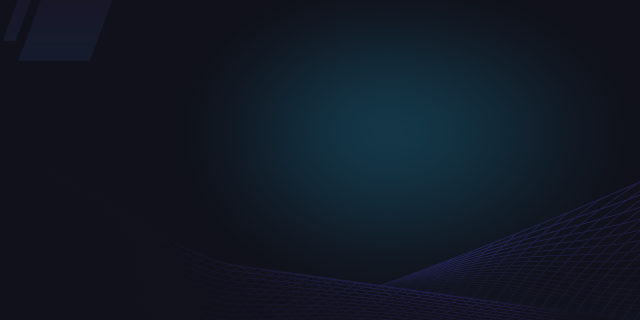
Write a WebGL 2 fragment shader that draws this background.

```glsl
#version 300 es
precision highp float;
// Dark backdrop with a teal glow, two slanted panels and two crossing wire sheets.

uniform vec2 u_resolution;
out vec4 fragColor;

// Lengths are in canvas heights; x runs from 0 to 2, y from 0 to 1.
const vec3 BASE = vec3(0.063, 0.067, 0.102);
const vec3 GLOW = vec3(0.077, 0.212, 0.278);
const vec3 PANEL_LOW = vec3(0.083, 0.112, 0.180);
const vec3 PANEL_HIGH = vec3(0.096, 0.092, 0.165);
const vec3 WIRE_VIOLET = vec3(0.215, 0.185, 0.560);
const vec3 WIRE_BLUE = vec3(0.110, 0.180, 0.380);

const vec2 GLOW_CENTER = vec2(1.21, 0.59);
const vec2 GLOW_RADIUS_LOW = vec2(0.70, 0.56);   // toward left and bottom
const vec2 GLOW_RADIUS_HIGH = vec2(0.83, 0.51);  // toward right and top

const float PANEL_SLANT = 0.375;
const vec2 TWIST = vec2(1.185, 0.107);           // where the sheets meet
const float STRAND_COUNT = 22.0;
const float RIB_SPACING = 0.036;
const float WIRE_WIDTH = 0.0022;

// Coverage of the positive side of a signed distance.
float inside(float d, float px) {
    return clamp(d / px + 0.5, 0.0, 1.0);
}

float glowAmount(vec2 p) {
    vec2 d = p - GLOW_CENTER;
    vec2 radius = mix(GLOW_RADIUS_LOW, GLOW_RADIUS_HIGH, step(0.0, d));
    return 1.0 - smoothstep(0.0, 1.0, length(d / radius));
}

// Slanted panel hanging from the top; span holds its left and right at the foot.
float panel(vec2 p, vec2 span, float foot, float px) {
    float x = p.x - PANEL_SLANT * (p.y - foot);
    return inside(x - span.x, px) * inside(span.y - x, px) * inside(p.y - foot, px);
}

// Edge that falls gently from left to right.
float fallingEdge(float x) {
    return TWIST.y - 0.14 * (x - TWIST.x) + 0.26 * (1.0 - smoothstep(0.0, 0.75, x));
}

// Edge that climbs to the right of the twist.
float risingEdge(float x) {
    float d = x - TWIST.x;
    return TWIST.y + 0.36 * d + 0.047 * d * d;
}

// Repeated thin wires, one per unit of coord; cell is their true spacing.
float wires(float coord, float cell, float px) {
    float d = abs(fract(coord + 0.5) - 0.5) * cell;
    float width = max(WIRE_WIDTH, px);
    float line = 1.0 - smoothstep(0.0, width, d);
    return mix(0.55, line, smoothstep(0.5 * width, 2.0 * width, cell));
}

void main() {
    vec2 p = gl_FragCoord.xy / u_resolution.y;
    p.x *= 2.0 * u_resolution.y / u_resolution.x;
    float px = 1.0 / u_resolution.y;

    vec3 color = mix(BASE, GLOW, glowAmount(p));

    // Panels in the upper left corner
    float panels = max(panel(p, vec2(0.057, 0.281), 0.810, px),
                       panel(p, vec2(0.008, 0.049), 0.872, px));
    vec3 panelColor = mix(PANEL_LOW, PANEL_HIGH, smoothstep(0.80, 1.0, p.y));
    color = mix(color, panelColor, 0.9 * panels);

    float low = fallingEdge(p.x);
    float high = risingEdge(p.x);
    float rise = p.y - low;

    // Right sheet: strands fan out from the twist and bow downward
    float gap = max(high - low, 0.0005);
    float across = clamp(rise / gap, 0.0, 1.0);
    float bow = mix(1.0, 2.1, smoothstep(1.4, 2.0, p.x));
    float strand = pow(across, 1.0 / bow) * STRAND_COUNT;
    float strandCell = gap * bow * pow(across, 1.0 - 1.0 / bow) / STRAND_COUNT;
    float strands = wires(strand, strandCell, px) * mix(0.3, 1.0, across);

    // Ribs climb across it and flatten toward the rising edge
    float ribLine = (p.x - (0.6 + 0.8 * rise) * rise) / RIB_SPACING;
    float ribs = wires(ribLine, RIB_SPACING * 0.75, px);
    float rim = 1.0 - smoothstep(0.0, 0.005, abs(p.y - high));
    float rightBody = inside(rise, 2.0 * px) * inside(high - p.y, 2.0 * px)
                    * step(TWIST.x, p.x);
    float rightMesh = max(strands, 0.7 * ribs) + 0.3 * rim;
    float rightAlpha = rightBody * rightMesh * mix(0.28, 0.55, across * across);
    color = mix(color, BASE * 1.1, 0.2 * rightBody);
    color = mix(color, mix(WIRE_BLUE, WIRE_VIOLET, smoothstep(0.1, 0.8, across)),
                min(rightAlpha, 0.8));

    // Lower sheet: strands follow the falling edge, hatched both ways
    float depth = -rise;
    float cell = mix(0.022, 0.010, smoothstep(0.3, 1.3, p.x));
    float along = wires(depth / cell, cell, px);
    float hatchDown = wires((p.x - 1.1 * depth) / RIB_SPACING, RIB_SPACING * 0.7, px);
    float hatchUp = wires((p.x + 1.5 * depth) / RIB_SPACING, RIB_SPACING * 0.6, px);
    float lowerMesh = max(along, 0.7 * max(hatchDown, hatchUp));
    float leftEdge = p.y - 0.44 + 1.41 * (p.x - 0.156);
    float lowerBody = inside(depth, 2.0 * px) * inside(leftEdge, 2.0 * px);
    float lowerFade = mix(0.03, 0.42, smoothstep(0.3, 1.25, p.x))
                    * (1.0 - smoothstep(1.5, 1.9, p.x)) * mix(0.4, 1.0, exp(-22.0 * depth));
    color = mix(color, WIRE_VIOLET, lowerBody * lowerMesh * lowerFade);

    // Bright rim where the lower sheet folds
    float foldFade = smoothstep(0.4, 1.2, p.x) * (1.0 - smoothstep(1.3, 1.85, p.x));
    float fold = 1.0 - smoothstep(0.0, 0.006, abs(rise));
    color = mix(color, WIRE_VIOLET, 0.25 * fold * foldFade);
    fragColor = vec4(color, 1.0);
}
```
